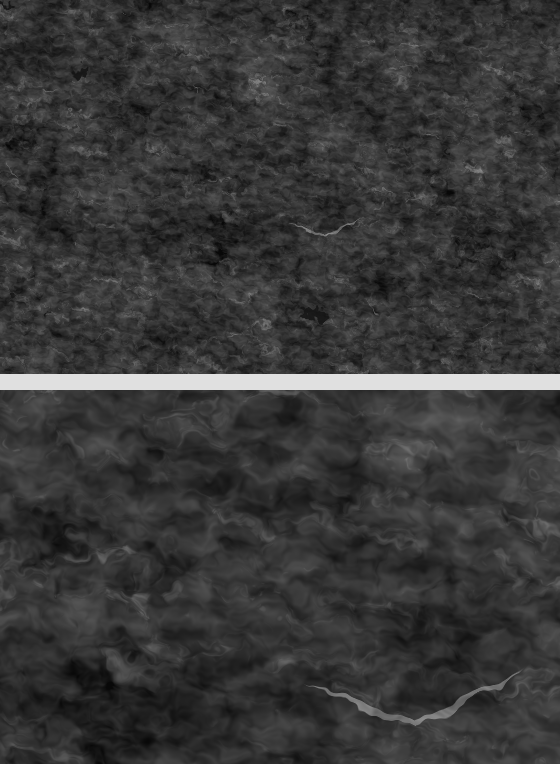
Top, the full canvas; bottom, a detail of the centre.
This texture is drawn by a Shadertoy shader. Its source:

```glsl
const float BASE_GREY     = 0.202;
const float PATCH_DEPTH   = 0.20;   // broad mottling
const float GRAIN_DEPTH   = 0.25;   // fine horizontal grain
const float WISP_LIGHT    = 0.15;   // pale scuffs
const float STAIN_DARK    = 0.085;
const float BLOT_GREY     = 0.075;
const float CRACK_GREY    = 0.50;
const float GRAIN_TILT    = 0.14;
const vec2  PATCH_FREQ    = vec2(5.0, 6.5);
const vec2  GRAIN_FREQ    = vec2(27.0, 44.0);
const vec2  WISP_FREQ     = vec2(13.0, 33.0);
const int   CRACK_COUNT   = 24;
const int   CREASE_COUNT  = 6;
const int   BLOT_COUNT    = 6;
const vec2  FORK_POINT    = vec2(0.869, 0.367);
const float FORK_WIDTH    = 0.0046;

vec2 hash2(vec2 p) {
    vec3 h = fract(p.xyx * vec3(0.1031, 0.1030, 0.0973));
    h += dot(h, h.yzx + 33.33);
    return fract((h.xx + h.yz) * h.zy);
}

mat2 rotation(float a) {
    return mat2(cos(a), -sin(a), sin(a), cos(a));
}

float cornerSlope(vec2 cell, vec2 offset) {
    float a = 6.28318 * hash2(cell + 71.0).x;
    return dot(vec2(cos(a), sin(a)), offset);
}

float gradientNoise(vec2 p) {
    vec2 i = floor(p), f = fract(p);
    vec2 u = f * f * f * (f * (f * 6.0 - 15.0) + 10.0);
    vec2 e = vec2(1.0, 0.0);
    return mix(mix(cornerSlope(i, f), cornerSlope(i + e, f - e), u.x),
               mix(cornerSlope(i + e.yx, f - e.yx), cornerSlope(i + 1.0, f - 1.0), u.x), u.y);
}

float fbm(vec2 p, int octaves) {
    float sum = 0.0, amp = 0.5;
    for (int i = 0; i < octaves; i++) {
        sum += amp * gradientNoise(p);
        p = p * 2.03 + 17.3;
        amp *= 0.64;
    }
    return sum;
}

// Coverage of a bent, tapering line
float stroke(vec2 p, float angle, float halfLength, float bend, float width, float soft) {
    vec2 q = rotation(angle) * p;
    float t = q.x / halfLength;
    float curve = bend * halfLength * (t * t - 0.4);
    float d = abs(q.y - curve) / sqrt(1.0 + 4.0 * bend * bend * t * t);
    float taper = 1.0 - smoothstep(0.6, 1.0, abs(t));
    return clamp((width * taper - d) / soft + 0.5, 0.0, 1.0) * taper;
}

void mainImage(out vec4 fragColor, in vec2 fragCoord) {
    float pixel = 1.0 / iResolution.y;
    vec2 p = fragCoord * pixel;
    vec2 canvas = vec2(iResolution.x * pixel, 1.0);
    vec2 g = rotation(-GRAIN_TILT) * p;
    vec2 wobble = vec2(fbm(p * 24.0, 3), fbm(p * 24.0 + 40.0, 3));

    // Mottled ground and grain
    float patches = fbm(p * PATCH_FREQ + 3.0, 5);
    float grain = fbm(g * GRAIN_FREQ + wobble * 0.8, 3);
    float grey = BASE_GREY + PATCH_DEPTH * patches + GRAIN_DEPTH * grain;

    // Pale scuffs and dark stains
    float wisp = smoothstep(0.06, 0.42, fbm(g * WISP_FREQ + wobble * 1.5 + 9.0, 4));
    grey += WISP_LIGHT * wisp * (0.75 + 1.5 * patches);
    float stain = fbm(p * vec2(6.0, 5.0) + wobble * 0.5 + 60.0, 5);
    grey -= STAIN_DARK * smoothstep(0.10, 0.38, stain);

    // Soft dark creases
    for (int i = 0; i < CREASE_COUNT; i++) {
        vec2 a = hash2(vec2(i, 5)), b = hash2(vec2(i, 23));
        vec2 q = p - a * canvas * vec2(0.6, 1.0) + wobble * 0.03;
        float crease = stroke(q, 6.28 * b.x, 0.05 + 0.06 * b.y, 0.5, 0.003, 0.011);
        grey -= 0.075 * crease * smoothstep(-0.2, 0.15, wobble.y);
    }

    // Ragged black blots
    for (int i = 0; i < BLOT_COUNT; i++) {
        vec2 a = hash2(vec2(i, 41)), b = hash2(vec2(i, 67));
        vec2 q = rotation(3.14 * b.x) * (p - a * canvas + wobble * 0.07);
        float radius = mix(0.006, 0.023, b.y * b.y);
        float blot = 1.0 - smoothstep(-0.003, 0.004, length(q * vec2(0.75, 1.3)) - radius);
        grey = mix(grey, BLOT_GREY, 0.85 * blot);
    }

    // Scattered hairline cracks
    for (int i = 0; i < CRACK_COUNT; i++) {
        vec2 a = hash2(vec2(i, 89)), b = hash2(vec2(i, 113)), c = hash2(vec2(i, 151));
        float angle = (b.x - 0.5) * (c.x > 0.7 ? 3.0 : 1.1);
        float halfLength = mix(0.012, 0.05, b.y * b.y);
        vec2 q = p - a * canvas + wobble * 0.022;
        float crack = stroke(q, angle, halfLength, (c.y - 0.4) * 0.9, 0.0008, pixel);
        float strength = mix(0.3, 0.9, c.x) * smoothstep(-0.28, 0.12, wobble.x);
        grey = mix(grey, CRACK_GREY, crack * strength);
    }

    // Main forked crack
    vec2 q = p - FORK_POINT + wobble * 0.016;
    float ridge = max(-0.36 * q.x, 0.54 * q.x);
    float span = 1.0 - smoothstep(0.05, 0.103, abs(q.x));
    float width = FORK_WIDTH * span * (q.x < 0.0 ? 1.0 : 0.75) * (0.8 + 1.2 * wobble.y);
    float fork = clamp((width - abs(q.y - ridge) * 0.9) / pixel + 0.5, 0.0, 1.0);
    fork *= smoothstep(0.0, 0.15, span);
    grey = mix(grey, CRACK_GREY + 0.35 * grain, 0.9 * fork);

    fragColor = vec4(vec3(clamp(grey, 0.03, 0.75)), 1.0);
}
```
